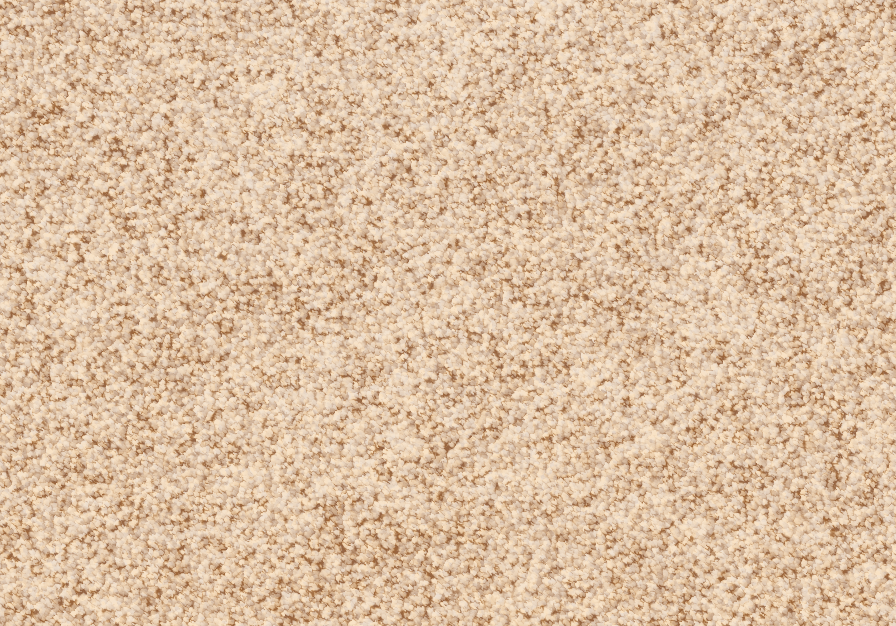
This texture is drawn by a Shadertoy shader. Its source:

```glsl
// Coarse sunlit sand: pale ragged grains, small brown pits and faint slanted ripples.

#define GRAINS 122.0          // grains per canvas height
#define CLUMPS 82.0           // clumps per canvas height
#define RIPPLES 22.0          // ripples per canvas height
#define SLANT 0.5             // ripple angle in radians
#define BASE_TONE 0.885
#define GRAIN_CONTRAST 0.56
#define CLUMP_CONTRAST 0.25
#define RIPPLE_CONTRAST 0.13
#define GAP_DEPTH 0.60
#define LIGHT_DIR vec2(-0.55, 0.83)
#define SHADE_COLOR vec3(0.645, 0.46, 0.315)
#define LIGHT_COLOR vec3(0.95, 0.875, 0.785)

vec3 hash3(vec2 p) {
    vec3 q = fract(vec3(p.xyx) * vec3(0.1031, 0.1030, 0.0973));
    q += dot(q, q.yxz + 33.33);
    return fract((q.xxy + q.yzz) * q.zyx);
}

// Soft cellular noise: x = cell tone, y = nearest distance, zw = offset from cell centre.
vec4 cells(vec2 p, float sharpness) {
    vec2 home = floor(p);
    vec3 blend = vec3(0.0);
    float total = 0.0;
    float nearest = 9.0;
    for (int j = -1; j <= 1; j++) {
        for (int i = -1; i <= 1; i++) {
            vec2 id = home + vec2(i, j);
            vec3 rnd = hash3(id + 200.0);
            vec2 offset = p - id - 0.5 - 0.95 * (rnd.xy - 0.5);
            float d2 = dot(offset, offset);
            float weight = exp(-sharpness * d2);
            blend += weight * vec3(rnd.z, offset);
            total += weight;
            nearest = min(nearest, d2);
        }
    }
    blend /= total;
    return vec4(blend.x, sqrt(nearest), blend.yz);
}

// Wide, slow light changes from layered sines.
float broadTone(vec2 p) {
    return sin(5.1 * p.x - 7.3 * p.y + 1.6 * sin(4.0 * p.y + 1.0))
         + 0.7 * sin(6.7 * p.x + 11.0 * p.y + 2.0 * sin(5.3 * p.x));
}

void mainImage(out vec4 fragColor, in vec2 fragCoord) {
    vec2 p = fragCoord / iResolution.y;
    float c = cos(SLANT), s = sin(SLANT);
    vec2 slanted = vec2(c * p.x + s * p.y, c * p.y - s * p.x);

    // Fine flecks also bend the grain outlines so they turn ragged
    vec4 fleck = cells(slanted * GRAINS * 1.45, 8.0);
    vec2 ragged = 0.6 * vec2(fleck.x - 0.5, fleck.z);
    vec4 grain = cells(p * GRAINS * vec2(0.93, 1.07) + ragged, 12.0);
    float clump = cells(slanted * CLUMPS * vec2(0.75, 1.15) + 17.0, 6.0).x - 0.5;
    float ripple = cells(slanted * RIPPLES * vec2(0.5, 1.0) + 41.0, 5.0).x - 0.5;

    // Gaps in shaded clumps open into darker pits
    float pit = smoothstep(0.15, -0.3, clump + 0.25 * ripple);
    float gap = smoothstep(0.3, 0.8, grain.y) * (0.6 + 0.8 * pit);
    float facing = dot(grain.zw, LIGHT_DIR);

    float tone = BASE_TONE
               + GRAIN_CONTRAST * (grain.x - 0.5)
               + 0.32 * (fleck.x - 0.5)
               + CLUMP_CONTRAST * clump
               + RIPPLE_CONTRAST * ripple
               + 0.26 * facing
               + 0.014 * broadTone(p)
               - GAP_DEPTH * gap;

    // Highlights level off
    tone -= 0.5 * max(tone - 0.85, 0.0);
    tone = clamp(tone, -0.15, 1.03);

    // Middle tones turn golden; grains vary between grey-pink and gold
    float warmth = 2.2 * (fleck.x - 0.5) - 0.5 * clump + 0.3 * (0.5 - p.y);
    warmth += 1.6 * max(tone * (1.0 - tone), 0.0);
    vec3 color = mix(SHADE_COLOR, LIGHT_COLOR, tone);
    color += vec3(0.018, 0.0, -0.03) * warmth;

    fragColor = vec4(clamp(color, 0.0, 1.0), 1.0);
}
```
